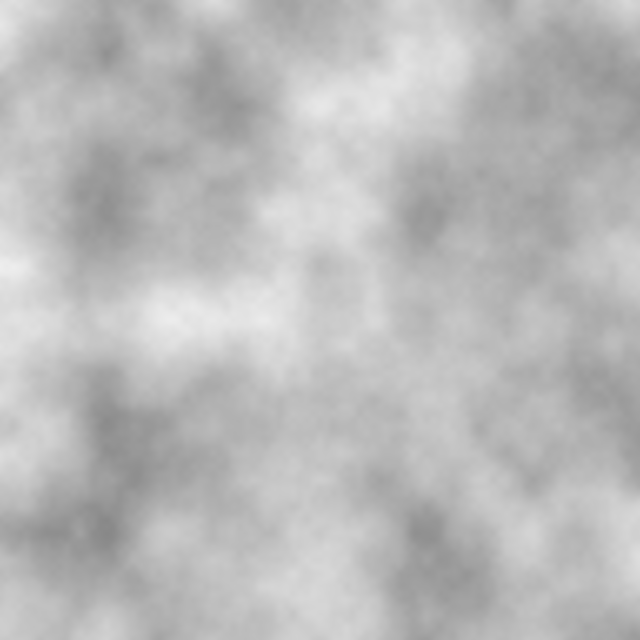
Write a Shadertoy shader that draws this texture.

```glsl
// Soft grey cloud texture: fractal value noise on a square lattice.
// Five octaves, each twice as fine and half as strong, are summed
// and mapped around a mid-light grey with gentle contrast.

const float BASE_CELLS = 6.0;     // coarsest lattice cells across the canvas
const int   OCTAVES = 5;
const float LACUNARITY = 2.0;
const float GAIN = 0.5;
const float MEAN_GREY = 0.735;
const float CONTRAST = 0.56;

// Integer hash of a lattice point, uniform in 0..1
float hash(ivec2 cell, uint seed) {
    uint h = uint(cell.x) * 0x9E3779B1u ^ uint(cell.y) * 0x85EBCA77u ^ seed * 0xC2B2AE3Du;
    h = (h ^ (h >> 16)) * 0x7FEB352Du;
    h = (h ^ (h >> 15)) * 0x846CA68Bu;
    return float((h ^ (h >> 16)) >> 8) / 16777216.0;
}

// Smoothly interpolated lattice values
float valueNoise(vec2 p, uint seed) {
    ivec2 cell = ivec2(floor(p));
    vec2 f = fract(p);
    vec2 blend = f * f * (3.0 - 2.0 * f);
    float bottom = mix(hash(cell, seed), hash(cell + ivec2(1, 0), seed), blend.x);
    float top = mix(hash(cell + ivec2(0, 1), seed), hash(cell + ivec2(1, 1), seed), blend.x);
    return mix(bottom, top, blend.y);
}

// Sum of octaves, centred on zero
float cloudNoise(vec2 p, int octaves, float gain) {
    float sum = 0.0;
    float amplitude = 0.5;
    for (int i = 0; i < octaves; i++) {
        sum += amplitude * (valueNoise(p, uint(i) + 1u) - 0.5);
        p *= LACUNARITY;
        amplitude *= gain;
    }
    return sum;
}

void mainImage(out vec4 fragColor, in vec2 fragCoord) {
    vec2 uv = fragCoord / iResolution.y;
    float cloud = cloudNoise(uv * BASE_CELLS, OCTAVES, GAIN);
    float grey = clamp(MEAN_GREY + CONTRAST * cloud, 0.0, 1.0);
    fragColor = vec4(vec3(grey), 1.0);
}
```
